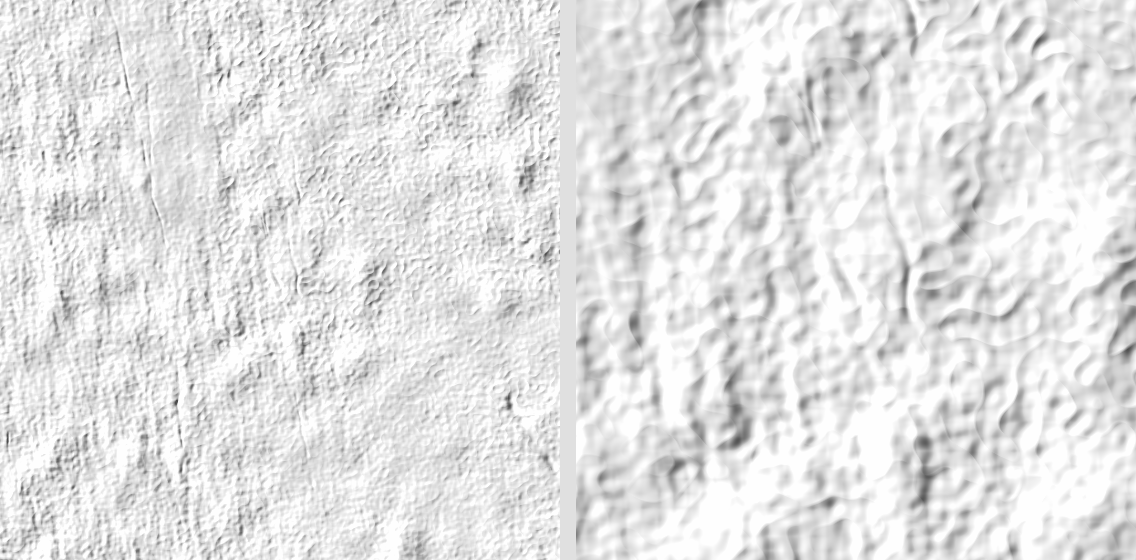
Left, the full canvas; right, a detail of the centre.
This texture map is drawn by a Shadertoy shader. Its source:

```glsl
// Pale, scraped plaster lit from the upper left.
// A height field of grain, wrinkles, upright streaks, lumps and scratches
// is built from noise; its slope toward the light becomes the grey tone.

const vec2  LIGHT = vec2(-0.80, 0.60);    // direction toward the light
const float SLOPE_STEP = 0.0022;          // distance used to measure slope
const float BASE_TONE = 0.900;            // grey of a flat surface
const float CONTRAST = 0.073;             // tone change per unit of slope
const float SHADOW_START = 1.20;          // slope where shadows deepen
const float SHADOW_DEPTH = 0.055;         // extra darkness of deep shadows
const float STAIN = 0.075;                // broad tone variation
const float PANEL_SHADE = 0.030;          // darkness of the smooth panel
const float WHITE_LIMIT = 0.996;
const float GRAIN_FREQ = 118.0;
const float WRINKLE_FREQ = 54.0;
const float SWELL_FREQ = 16.0;
const vec2  STREAK_FREQ = vec2(60.0, 14.0);
const vec2  TICK_FREQ = vec2(105.0, 42.0);
const vec2  BAND_FREQ = vec2(30.0, 88.0);
const float STREAK_LEAN = 0.13;           // sideways drift of the streaks
const int   LUMPS = 20;
const int   SCRATCHES = 8;
const float SCRATCH_WIDTH = 0.0032;

vec2 hash2(vec2 p) {
    vec3 q = fract(p.xyx * vec3(0.1031, 0.1030, 0.0973));
    q += dot(q, q.yzx + 33.33);
    return fract((q.xx + q.yz) * q.zy);
}

float cornerSlope(vec2 cell, vec2 offset) {
    return dot(hash2(cell + 57.0) * 2.0 - 1.0, offset);
}

// Gradient noise, about -0.7 to 0.7
float noise(vec2 p) {
    vec2 i = floor(p), f = fract(p);
    vec2 u = f * f * (3.0 - 2.0 * f);
    vec2 e = vec2(1.0, 0.0);
    float low = mix(cornerSlope(i, f), cornerSlope(i + e, f - e), u.x);
    float high = mix(cornerSlope(i + e.yx, f - e.yx),
                     cornerSlope(i + 1.0, f - 1.0), u.x);
    return mix(low, high, u.y);
}

// Smooth panel between the long scratches: 1 inside, 0 outside
float panelMask(vec2 p) {
    vec2 d = (p - vec2(0.31 + 0.15 * (0.75 - p.y), 0.75)) / vec2(0.085, 0.21);
    return exp(-dot(d, d) * dot(d, d));
}

// Groove along a segment, fading in and out at its ends
float groove(vec2 p, vec2 a, vec2 b, float width) {
    vec2 ab = b - a;
    float t = clamp(dot(p - a, ab) / dot(ab, ab), 0.0, 1.0);
    float d = length(p - a - ab * t) / width;
    float fade = smoothstep(0.0, 0.2, t) * smoothstep(1.0, 0.8, t);
    return width * fade * exp(-d * d);
}

// Ragged raised lumps, taller than wide, in shuffled places
float lumps(vec2 p) {
    float h = 0.0;
    vec2 q = p + 0.012 * vec2(noise(p * 34.0 + 7.0), noise(p * 34.0 + 60.0));
    for (int i = 0; i < LUMPS; i++) {
        vec2 place = hash2(vec2(float(i) * 3.0, 11.0));
        vec2 shape = hash2(vec2(float(i) * 5.0, 29.0));
        float radius = mix(0.010, 0.036, shape.x * shape.x);
        vec2 d = (q - place) / (radius * vec2(1.0, 1.0 + shape.y));
        h += 3.0 * radius * exp(-dot(d, d));
    }
    return h;
}

// Broken steep scratches on the left and one gouge at the lower right
float scratches(vec2 p) {
    float h = 0.0;
    vec2 q = p + 0.007 * vec2(noise(p * 30.0), noise(p * 30.0 + 40.0));
    for (int i = 0; i < SCRATCHES; i++) {
        vec2 place = hash2(vec2(float(i) * 7.0, 71.0));
        vec2 shape = hash2(vec2(float(i) * 9.0, 83.0));
        vec2 start = vec2(place.x * 0.56, 0.15 + 0.90 * place.y);
        vec2 run = vec2(0.02 + 0.25 * shape.x, -1.0) * mix(0.10, 0.26, shape.y);
        h += groove(q, start, start + run, SCRATCH_WIDTH);
    }
    h += 1.2 * groove(q, vec2(0.19, 1.02), vec2(0.31, 0.50), SCRATCH_WIDTH);
    h += 1.5 * groove(q, vec2(0.86, 0.36), vec2(1.04, 0.08), 0.008);
    return h * smoothstep(-0.35, 0.35, noise(p * 34.0 + 5.0)) * 1.4;
}

float height(vec2 p) {
    // Regions: streaked left, wrinkled upper right, banded lower right
    float drift = 0.35 * noise(p * 4.0 + 3.0);
    float streaked = smoothstep(0.72, 0.38, p.x + drift);
    float wrinkled = smoothstep(0.25, 0.85, 0.6 * p.x + 0.5 * p.y + drift);
    float banded = (1.0 - streaked) * smoothstep(0.60, 0.25, p.y + drift);
    float rough = 1.0 + 0.8 * noise(p * 6.0 + 17.0);
    rough *= (1.0 - 0.5 * panelMask(p)) * (1.0 - 0.25 * banded);

    vec2 warped = p + 0.007 * vec2(noise(p * 30.0), noise(p * 30.0 + 31.0));
    vec2 leaned = warped + vec2(STREAK_LEAN * p.y, 0.0);
    vec2 tilted = warped - vec2(0.0, 0.2 * p.x);

    float h = 1.45 * noise(p * GRAIN_FREQ) / GRAIN_FREQ;
    h -= mix(0.8, 1.6, wrinkled) * abs(noise(warped * WRINKLE_FREQ)) / WRINKLE_FREQ;
    h += 1.1 * noise(p * SWELL_FREQ + 9.0) / SWELL_FREQ;
    h += mix(0.35, 1.55, streaked) * noise(leaned * STREAK_FREQ) / STREAK_FREQ.x;
    h += mix(0.5, 1.1, streaked) * noise(leaned * TICK_FREQ + 21.0) / TICK_FREQ.x;
    h += mix(0.5, 1.0, banded) * noise(tilted * BAND_FREQ + 13.0) / BAND_FREQ.y;
    return h * rough + lumps(p) - 2.8 * scratches(p);
}

void mainImage(out vec4 fragColor, in vec2 fragCoord) {
    vec2 p = fragCoord / iResolution.y;
    vec2 reach = 0.5 * SLOPE_STEP * LIGHT;
    float facing = (height(p - reach) - height(p + reach)) / SLOPE_STEP;

    // Slopes turned away from the light fall off faster than lit ones rise
    float tone = BASE_TONE + CONTRAST * facing;
    tone -= SHADOW_DEPTH * max(-facing - SHADOW_START, 0.0);
    tone += STAIN * (noise(p * 9.0 + 2.0) + noise(p * vec2(24.0, 17.0) + 8.0));
    tone -= PANEL_SHADE * panelMask(p);
    fragColor = vec4(vec3(clamp(tone, 0.30, WHITE_LIMIT)), 1.0);
}
```
